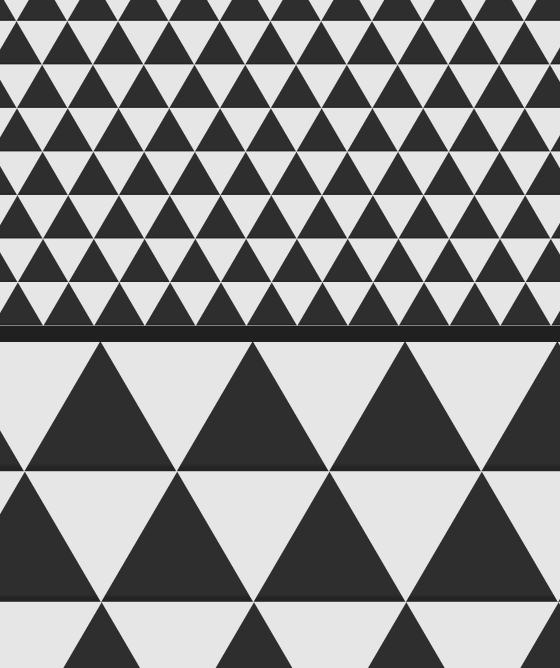
Top, the full canvas; bottom, a detail of the centre.
Reproduce this pattern procedurally as a Shadertoy shader.

```glsl
// Signed distance to an upright triangle filling a unit cell, in cell widths
float triangleSide(float x, float height) {
    return 0.866 * (0.5 * (1.0 - height) - abs(x));
}

void mainImage(out vec4 fragColor, in vec2 fragCoord) {
    // Cells per canvas height, horizontally and vertically
    vec2 cells = vec2(6.42, 7.49);
    vec2 p = fragCoord / iResolution.y * cells;
    vec2 pixelsPerCell = iResolution.y / cells;

    // Each row shifts by half a cell, with a slight leftward drift
    float row = floor(p.y);
    float height = fract(p.y);
    float x = fract(p.x - 0.352 - 0.4957 * row + 0.5) - 0.5;

    // Smooth coverage of the slanted sides and the flat base
    float sides = clamp(triangleSide(x, height) * pixelsPerCell.x + 0.5, 0.0, 1.0);
    float base = clamp(height * pixelsPerCell.y, 0.0, 1.0);

    // Charcoal triangles with a darker strip along the base
    float strip = 1.0 - smoothstep(0.03, 0.065, height);
    vec3 charcoal = vec3(mix(0.18, 0.14, strip));
    vec3 color = mix(vec3(0.9), charcoal, sides * base);

    fragColor = vec4(color, 1.0);
}
```
